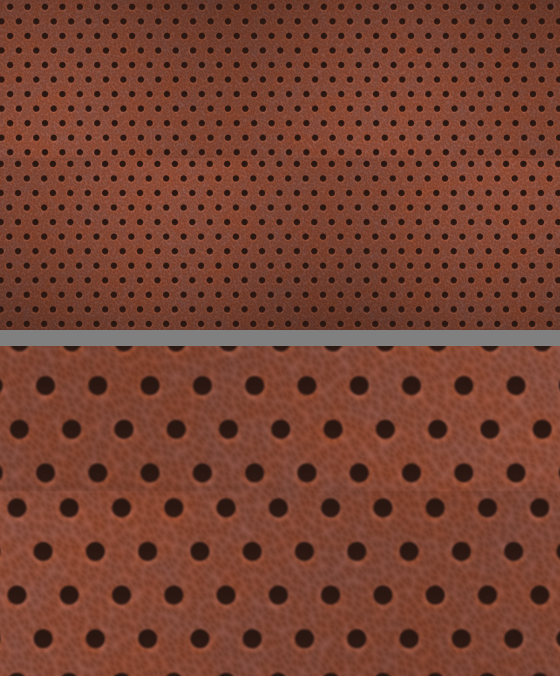
Top, the full canvas; bottom, a detail of the centre.
A Shadertoy shader for this texture:

```glsl
// Perforated rust-brown felt: two panels of staggered round holes meeting at a seam.

// Lengths are fractions of the canvas width; y is measured down from the top.
const vec2  PITCH        = vec2(0.03112, 0.02597); // hole spacing, row spacing
const vec2  UPPER_START  = vec2(0.0181, 0.0122);   // first hole of the upper panel
const vec2  LOWER_START  = vec2(0.0011, 0.2927);   // first hole of the lower panel
const float SEAM_Y       = 0.2826;
const float HOLE_RADIUS  = 0.0056;
const float HOLE_SOFT    = 0.0012;
const float RIM_WIDTH    = 0.0016;

const vec3  RUST         = vec3(0.520, 0.262, 0.172);
const vec3  DUSTY_ROSE   = vec3(0.468, 0.282, 0.240);
const vec3  HOLE_COLOR   = vec3(0.165, 0.088, 0.068);
const vec3  RIM_GLOW     = vec3(0.075, 0.038, 0.018);

const float GRAIN_SCALE  = 290.0;
const float MOTTLE_SCALE = 85.0;
const float GRAIN_AMOUNT = 0.26;
const float SHEEN_PERIOD = 0.60;
const float SHEEN_AMOUNT = 0.055;
const float FADE_AMOUNT  = 0.21;
const float TAU          = 6.2831853;

vec2 hash22(vec2 p) {
    vec3 q = fract(p.xyx * vec3(0.1031, 0.1030, 0.0973));
    q += dot(q, q.yzx + 33.33);
    return fract((q.xx + q.yz) * q.zy);
}

// Distance to the closest scattered point, roughly 0 to 1.
float cellular(vec2 p) {
    vec2 cell = floor(p), f = fract(p);
    float nearest = 2.0;
    for (int y = -1; y <= 1; y++)
    for (int x = -1; x <= 1; x++) {
        vec2 o = vec2(x, y);
        vec2 d = o + hash22(cell + o + 57.0) - f;
        nearest = min(nearest, dot(d, d));
    }
    return sqrt(nearest);
}

// Layered sines for soft, wide stains.
float stains(vec2 p) {
    float sum = 0.0, amp = 0.5;
    for (int i = 0; i < 4; i++) {
        sum += amp * sin(p.x + 1.7 * sin(p.y)) * cos(p.y * 0.9 + sin(p.x * 0.7));
        p = mat2(1.2, 1.4, -1.4, 1.2) * p + 2.3;
        amp *= 0.6;
    }
    return sum;
}

// Offset from the nearest hole centre in a staggered grid.
vec2 holeOffset(vec2 p, vec2 start) {
    vec2 q = (p - start) / PITCH;
    float row = floor(q.y + 0.5);
    q.x -= 0.5 * mod(row, 2.0);
    return (vec2(q.x, q.y) - vec2(floor(q.x + 0.5), row)) * PITCH;
}

// Wide lighting: bright near the seam, with vertical sheen bands.
float lighting(vec2 p, bool upper) {
    float crest = upper ? 0.105 : 0.285;
    float band = cos(TAU * (p.x - crest) / SHEEN_PERIOD);
    float fade = abs(p.y - SEAM_Y) / SEAM_Y;
    return 1.07 + SHEEN_AMOUNT * band - FADE_AMOUNT * fade * fade;
}

// Felt surface: fibres leaning along a diagonal over a coarser mottle.
vec3 felt(vec2 p) {
    vec2 lean = mat2(0.8, 0.6, -0.6, 0.8) * p;
    float grain = cellular(lean * vec2(1.0, 0.65) * GRAIN_SCALE) - 0.48;
    float mottle = cellular(p * MOTTLE_SCALE) - 0.48;
    float tint = 0.5 + 0.55 * mottle + 0.55 * grain + 0.35 * stains(p * 38.0);
    vec3 color = mix(RUST, DUSTY_ROSE, clamp(tint, 0.0, 1.0));
    return color * (1.0 + GRAIN_AMOUNT * grain + 0.04 * mottle);
}

void mainImage(out vec4 fragColor, in vec2 fragCoord) {
    vec2 p = vec2(fragCoord.x, iResolution.y - fragCoord.y) / iResolution.x;
    float pixel = 1.0 / iResolution.x;
    bool upper = p.y < SEAM_Y;

    vec3 color = felt(p) * lighting(p, upper);

    // Faint crease along the seam
    color *= 1.0 - 0.05 * exp(-abs(p.y - SEAM_Y + 0.002) / 0.003);

    // Warm rim, strongest below each hole
    vec2 offset = holeOffset(p, upper ? UPPER_START : LOWER_START);
    float dist = length(offset);
    float ring = (dist - HOLE_RADIUS - RIM_WIDTH) / RIM_WIDTH;
    float facing = 0.5 + 0.5 * offset.y / max(dist, pixel);
    color += RIM_GLOW * exp(-ring * ring) * facing;

    // Hole with a soft worn edge
    float soft = max(HOLE_SOFT, 0.75 * pixel);
    float hole = 1.0 - smoothstep(-soft, soft, dist - HOLE_RADIUS);
    color = mix(color, HOLE_COLOR * (0.96 + 0.1 * facing), hole);

    fragColor = vec4(color, 1.0);
}
```
